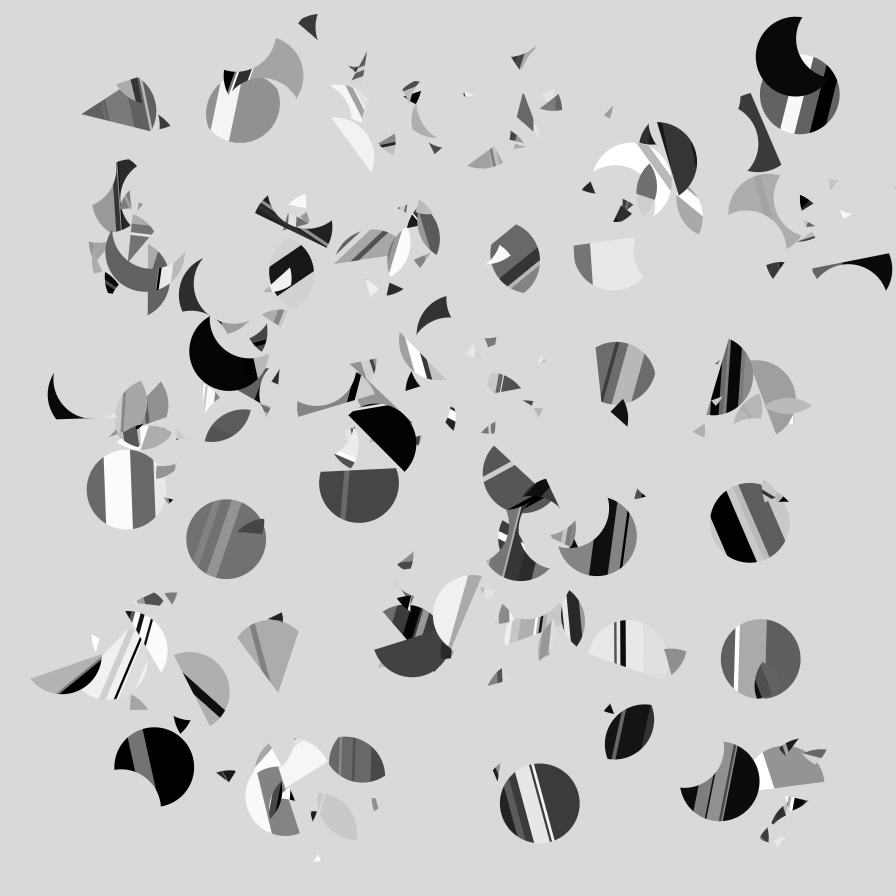
This background is drawn by a WebGL 2 fragment shader. Its source:

```glsl
#version 300 es
precision highp float;
precision highp int;
// Scattered striped grey discs, some whole and some shattered, on a pale grey ground.

uniform vec2 u_resolution;
out vec4 fragColor;

const float GROUND = 0.851;
const float RADIUS = 0.0445;   // radius of an unbroken disc
const int GRID = 6;            // clusters per side
const float MARGIN = 0.075;
const float TAU = 6.2832;

// Integer hash: advances the seed and returns a value in 0..1.
float rnd(inout uint seed) {
    seed = seed * 747796405u + 2891336453u;
    uint w = ((seed >> ((seed >> 28u) + 4u)) ^ seed) * 277803737u;
    w = (w >> 22u) ^ w;
    return float(w >> 9u) / 8388608.0;
}

float rndRange(inout uint seed, float low, float high) {
    return mix(low, high, rnd(seed));
}

vec2 direction(float angle) {
    return vec2(cos(angle), sin(angle));
}

float coverage(float dist, float pixel) {
    return clamp(0.5 - dist / pixel, 0.0, 1.0);
}

// Signed distances to an edge lying at "reach" from the origin along "normal".
float bulgingEdge(vec2 q, vec2 normal, float reach) {
    return length(q + normal * (RADIUS - reach)) - RADIUS;
}

float hollowEdge(vec2 q, vec2 normal, float reach) {
    return RADIUS - length(q - normal * (RADIUS + reach));
}

float straightEdge(vec2 q, vec2 normal, float reach) {
    return dot(q, normal) - reach;
}

// Disc trimmed by a few random straight or curved cuts; size 1 is nearly whole.
float shardDistance(vec2 q, float size, int cuts, inout uint seed) {
    float angle = rnd(seed) * TAU;
    float reach = RADIUS * min(1.0, size * rndRange(seed, 0.7, 1.3));
    float dist = bulgingEdge(q, direction(angle), reach);
    for (int i = 0; i < cuts; i++) {
        angle += rndRange(seed, 1.6, 2.8);
        vec2 normal = direction(angle);
        reach = RADIUS * size * rndRange(seed, 0.2, 0.9);
        float kind = rnd(seed);
        float edge = kind < 0.45 ? straightEdge(q, normal, reach)
                   : kind < 0.8 ? bulgingEdge(q, normal, reach)
                   : hollowEdge(q, normal, reach);
        dist = max(dist, edge);
    }
    return dist;
}

float randomGrey(inout uint seed) {
    return clamp(rnd(seed) * 1.08 - 0.05, 0.0, 1.0);
}

// Parallel bands of uneven width, mostly close to upright.
float stripes(vec2 q, float size, float pixel, inout uint seed) {
    float tilt = rnd(seed) < 0.65 ? 0.4 : 1.5;
    float u = dot(q, direction(rndRange(seed, -tilt, tilt)));
    float grey = randomGrey(seed);
    int bands = 1 + int(rnd(seed) * 4.0);
    for (int i = 0; i < bands; i++) {
        float centre = RADIUS * rndRange(seed, -1.0, 1.0) * mix(0.3, 1.0, size);
        float spread = rnd(seed);
        float halfWidth = RADIUS * mix(0.03, 0.4, spread * spread);
        float band = coverage(abs(u - centre) - halfWidth, pixel);
        grey = mix(grey, randomGrey(seed), band);
    }
    return grey;
}

// Paints one cluster: a main piece with smaller fragments around it.
float paintCluster(float grey, vec2 p, ivec2 cell, float pixel) {
    uint seed = uint(cell.y * GRID + cell.x) * 64u + 9173u;
    float pitch = (1.0 - 2.0 * MARGIN) / float(GRID);
    vec2 jitter = vec2(rnd(seed), rnd(seed)) - 0.5;
    vec2 q = p - MARGIN - pitch * (vec2(cell) + 0.5 + 0.5 * jitter);
    if (length(q) > 0.16) return grey;

    bool shattered = rnd(seed) < (cell.y * 2 >= GRID ? 0.6 : 0.22);
    int pieces = shattered ? 8 : 2 + int(rnd(seed) * 1.5);
    for (int i = 0; i < pieces; i++) {
        uint pieceSeed = seed + uint(i) * 7919u;
        bool isMain = i == 0;
        float size = isMain ? (shattered ? 0.38 : rndRange(pieceSeed, 0.5, 1.0))
                            : rndRange(pieceSeed, 0.1, shattered ? 0.28 : 0.4);
        int cuts = isMain && !shattered ? int(0.4 + rnd(pieceSeed) * 2.5)
                                        : 1 + int(0.4 + rnd(pieceSeed) * 2.5);
        float offset = isMain ? 0.0 : rndRange(pieceSeed, 0.025, shattered ? 0.075 : 0.055);
        vec2 local = q - offset * direction(rnd(pieceSeed) * TAU);
        float alpha = coverage(shardDistance(local, size, cuts, pieceSeed), pixel);
        if (alpha > 0.0) grey = mix(grey, stripes(local, size, pixel, pieceSeed), alpha);
    }
    return grey;
}

void main() {
    float side = min(u_resolution.x, u_resolution.y);
    vec2 p = (gl_FragCoord.xy - 0.5 * u_resolution) / side + 0.5;
    float grey = GROUND;
    for (int y = 0; y < GRID; y++)
        for (int x = 0; x < GRID; x++)
            grey = paintCluster(grey, p, ivec2(x, y), 1.0 / side);
    fragColor = vec4(vec3(grey), 1.0);
}
```
